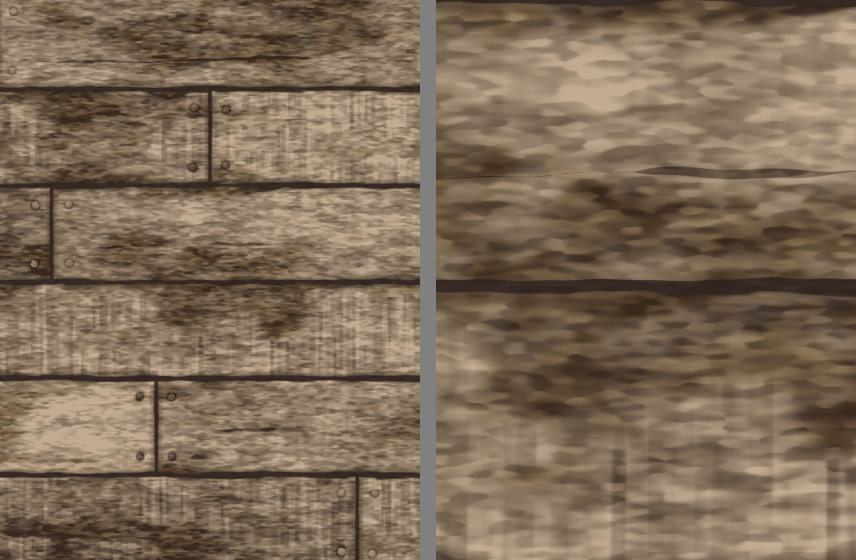
Left, the full canvas; right, a detail of the centre.
This texture is drawn by a WebGL 1 fragment shader. Its source:

```glsl
precision highp float;
uniform vec2 u_resolution;

#define ROW_HEIGHT 0.1723
#define FIRST_SEAM 0.1589
#define SEAM_HALF 0.0046
#define NAIL_INSET vec2(0.029, 0.052)
#define NAIL_RADIUS 0.0072
#define FINE_GRAIN 0.42
#define COARSE_GRAIN 0.36
#define WEATHERING 0.62
#define DARK_WOOD vec3(0.21, 0.16, 0.14)
#define MID_WOOD vec3(0.47, 0.40, 0.32)
#define PALE_WOOD vec3(0.76, 0.67, 0.57)

vec3 hash3(vec2 p) {
  vec3 q = fract(p.xyx * vec3(0.1031, 0.1030, 0.0973));
  q += dot(q, q.yxz + 33.33);
  return fract((q.xxy + q.yzz) * q.zyx);
}

// Smoothly blended random cells, 0 to 1
float cellNoise(vec2 p) {
  vec2 cell = floor(p), f = p - cell;
  float sum = 0.0, total = 0.0;
  for (int j = -1; j <= 1; j++) {
    for (int i = -1; i <= 1; i++) {
      vec2 o = vec2(float(i), float(j));
      vec3 h = hash3(cell + o + 200.0);
      float w = 1.0 - smoothstep(0.0, 1.3, length(o + h.xy - f));
      w = w * w * w + 0.0001;
      sum += w * h.z;
      total += w;
    }
  }
  return sum / total;
}

float waves(float x, float seed) {
  return 0.5 * sin(x * 17.0 + seed) + 0.3 * sin(x * 43.0 + seed * 2.3)
       + 0.2 * sin(x * 111.0 + seed * 4.1);
}

// Joint position, tone left of it, tone right of it
vec3 plankRow(float row) {
  if (row < 0.5) return vec3(-0.006, 0.55, 0.57);
  if (row < 1.5) return vec3(0.375, 0.52, 0.68);
  if (row < 2.5) return vec3(0.092, 0.40, 0.62);
  if (row < 3.5) return vec3(-1.0, 0.57, 0.57);
  if (row < 4.5) return vec3(0.279, 0.78, 0.60);
  return vec3(0.638, 0.45, 0.59);
}

vec3 woodColor(float t) {
  t = clamp(t, 0.0, 1.0);
  return t < 0.46 ? mix(DARK_WOOD, MID_WOOD, t / 0.46)
                  : mix(MID_WOOD, PALE_WOOD, (t - 0.46) / 0.54);
}

void main() {
  vec2 p = gl_FragCoord.xy / u_resolution.y;
  float aa = 1.0 / u_resolution.y;

  // Rows and staggered joints
  float rows = (1.0 - p.y - FIRST_SEAM) / ROW_HEIGHT + 1.0;
  float row = floor(rows);
  float v = (0.5 - fract(rows)) * ROW_HEIGHT;
  vec3 plank = plankRow(row);
  float jointX = p.x - plank.x;
  float side = step(0.0, jointX);
  float id = row * 2.0 + side;
  float odd = mod(row, 2.0);
  vec2 g = p + vec2(id * 1.37, id * 0.61);

  // Grain, weathered patches and vertical saw marks
  float fine = cellNoise(g * vec2(85.0, 270.0)) - 0.5;
  float coarse = cellNoise(g * vec2(24.0, 115.0)) - 0.5;
  float broad = cellNoise(g * vec2(5.0, 13.0)) - 0.5;
  float patchy = cellNoise(g * vec2(17.0, 36.0)) - 0.5;
  float mottled = cellNoise(g * vec2(60.0, 95.0)) - 0.5;
  float saw = cellNoise(g * vec2(150.0, 9.0)) - 0.5;
  float worn = 0.5 * broad + 0.3 * patchy + 0.25 * mottled;
  float tone = mix(plank.y, plank.z, side) + 0.03;
  tone += FINE_GRAIN * fine + COARSE_GRAIN * coarse + WEATHERING * worn;
  tone += saw * mix(0.08, 0.34, odd) * smoothstep(-0.25, 0.2, broad + patchy);
  tone -= 0.2 * smoothstep(0.12, 0.3, -broad - 0.4 * patchy);

  // Long splits along the even rows
  float splitY = -0.034 + 0.007 * row + 0.018 * (p.x - 0.37) + 0.0028 * waves(p.x, row);
  float reach = 0.4 - 0.075 * row;
  float along = abs(p.x - 0.37 - 0.026 * max(row - 2.0, 0.0) * 2.0);
  float taper = 1.0 - smoothstep(reach * 0.6, reach, along);
  float splitWidth = 0.0028 * taper * smoothstep(0.25, 0.6, cellNoise(vec2(p.x * 16.0, row * 7.0)));
  float split = 1.0 - smoothstep(splitWidth - aa, splitWidth + aa, abs(v - splitY));
  tone -= 0.42 * split * taper * (1.0 - odd);

  // Rough seams with shaded edges and a pale upper lip
  float rough = 0.0011 * waves(p.x * 1.7, row) + 0.004 * coarse;
  float topGap = ROW_HEIGHT * 0.5 - v;
  float rowGap = min(topGap, ROW_HEIGHT * 0.5 + v) + rough;
  float jointGap = abs(jointX) + 0.0012 + 0.0008 * waves(p.y * 2.0, id);
  float edge = min(rowGap, jointGap);
  tone *= mix(0.62, 1.0, smoothstep(SEAM_HALF, SEAM_HALF + 0.011, edge));
  float lip = 1.0 - smoothstep(0.001, 0.0035, abs(topGap + rough - SEAM_HALF - 0.0035));
  tone += 0.3 * lip * smoothstep(-0.15, 0.2, patchy + 0.4 * broad);

  // Nail pairs beside each joint
  vec2 nailSide = sign(vec2(jointX, v));
  vec2 jitter = (hash3(vec2(id, nailSide.y + 5.0)).xy - 0.5) * 0.005;
  vec2 nail = vec2(abs(jointX), abs(v)) - NAIL_INSET + jitter;
  float nailDist = length(nail) + 0.002 * mottled;
  float darkNail = 1.0 - step(0.5, abs(mod(row, 3.0) - 1.0));
  float light = dot(nail * nailSide, vec2(-0.4, 0.7)) / NAIL_RADIUS;
  float head = mix(0.64, 0.3, darkNail) + 0.2 * light + 0.25 * fine;
  tone -= 0.24 * (1.0 - smoothstep(NAIL_RADIUS, NAIL_RADIUS * 1.7, nailDist));
  float rim = smoothstep(NAIL_RADIUS * 0.65, NAIL_RADIUS, nailDist);
  float headMask = 1.0 - smoothstep(NAIL_RADIUS - aa, NAIL_RADIUS + aa, nailDist);
  tone = mix(tone, head - 0.3 * rim, headMask);

  // Colour, with warmer stains in the worn wood
  vec3 color = woodColor(tone);
  color += vec3(0.015, 0.0, -0.03) * smoothstep(0.0, 0.3, -worn);
  float seam = 1.0 - smoothstep(SEAM_HALF - aa, SEAM_HALF + aa, edge);
  color = mix(color, DARK_WOOD + 0.04 * fine, seam);
  gl_FragColor = vec4(color, 1.0);
}
```
